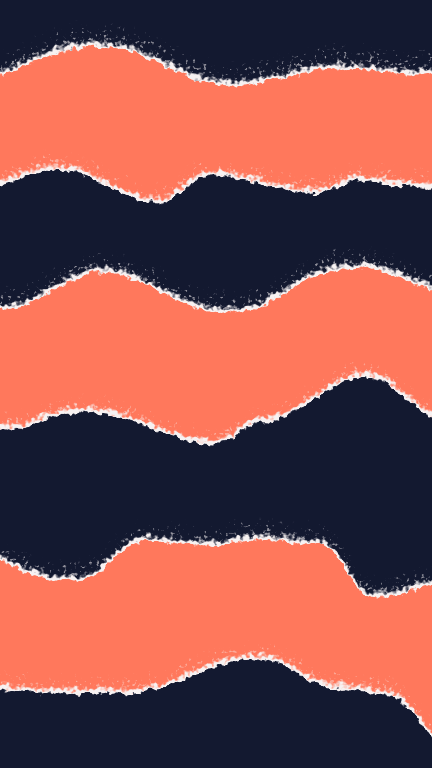
A WebGL 2 fragment shader for this background:

```glsl
#version 300 es
precision highp float;
uniform vec2 u_resolution;
out vec4 outColor;

const vec3 NAVY = vec3(0.075, 0.098, 0.19);
const vec3 CORAL = vec3(1.0, 0.47, 0.36);
const vec3 FIBER = vec3(0.97, 0.95, 0.95);
const vec2 GRID = vec2(9.0, 16.0);

float hash(vec2 cell) {
  vec3 q = fract(vec3(cell.xyx) * 0.1031);
  q += dot(q, q.yzx + 33.33);
  return fract((q.x + q.y) * q.z);
}

float cornerSlope(vec2 cell, vec2 offset) {
  float angle = 6.2832 * hash(cell);
  return dot(vec2(cos(angle), sin(angle)), offset);
}

// Gradient noise, roughly -0.7 to 0.7
float gradientNoise(vec2 p) {
  vec2 i = floor(p), f = p - i;
  vec2 w = f * f * f * (f * (f * 6.0 - 15.0) + 10.0);
  vec2 e = vec2(1.0, 0.0);
  float low = mix(cornerSlope(i, f), cornerSlope(i + e, f - e), w.x);
  float high = mix(cornerSlope(i + e.yx, f - e.yx), cornerSlope(i + e.xx, f - e.xx), w.x);
  return mix(low, high, w.y);
}

// Smooth rise or fall between two positions
float ramp(float x, float from, float to, float rise) {
  return rise * smoothstep(from, to, x);
}

// Outlines of the three strips, as heights on the grid
float upperTop(float x) {
  return 14.38 + ramp(x, -0.42, 1.77, 0.63) + ramp(x, 2.19, 4.75, -0.79)
    + ramp(x, 4.9, 7.08, 0.35) + ramp(x, 7.29, 8.54, -0.12);
}

float upperBase(float x) {
  return 12.04 + ramp(x, -0.52, 1.15, 0.42) + ramp(x, 1.21, 3.23, -0.67)
    + ramp(x, 3.37, 4.33, 0.54) + ramp(x, 4.42, 6.56, -0.35)
    + ramp(x, 6.56, 7.46, 0.25) + ramp(x, 7.54, 8.54, -0.12);
}

float middleTop(float x) {
  return 9.56 + ramp(x, 0.1, 2.12, 0.77) + ramp(x, 2.12, 4.58, -0.83)
    + ramp(x, 4.9, 7.19, 0.9) + ramp(x, 7.6, 9.38, -0.52);
}

float middleBase(float x) {
  return 7.06 + ramp(x, 0.2, 1.56, 0.35) + ramp(x, 1.88, 4.42, -0.67)
    + ramp(x, 4.42, 5.46, 0.46) + ramp(x, 5.46, 7.67, 0.96)
    + ramp(x, 7.63, 9.27, -0.92);
}

float lowerTop(float x) {
  return 4.67 + ramp(x, -1.04, 1.25, -0.77) + ramp(x, 1.67, 2.98, 0.83)
    + ramp(x, 2.98, 4.17, -0.1) + ramp(x, 4.48, 5.21, 0.12)
    + ramp(x, 5.31, 6.77, -0.1) + ramp(x, 6.71, 7.71, -1.08)
    + ramp(x, 8.02, 9.17, 0.25);
}

float lowerBase(float x) {
  return 1.63 + ramp(x, 0.0, 1.25, -0.08) + ramp(x, 2.71, 5.21, 0.71)
    + ramp(x, 5.46, 6.98, -0.6) + ramp(x, 6.98, 8.12, -0.13)
    + ramp(x, 8.02, 9.69, -1.42);
}

// Ragged offset of the torn paper
float roughness(vec2 p) {
  return 0.08 * gradientNoise(p * 4.0) + 0.07 * gradientNoise(p * 10.0 + 7.0)
    + 0.03 * gradientNoise(p * 22.0 + 19.0);
}

// Solid rim, then loose flecks thinning out above it
float fibers(vec2 p, float height, float reach, float strength) {
  float rim = 1.0 - smoothstep(0.04, 0.14, height + 0.12 * gradientNoise(p * 11.0 + 31.0));
  float fade = clamp(height / reach, 0.0, 1.0);
  float grain = gradientNoise(p * 13.0 + 53.0) + 0.4 * gradientNoise(p * 26.0 + 71.0);
  float patches = 0.2 * gradientNoise(p * 2.5 + 11.0);
  float cutoff = mix(0.0, 0.42, fade) - patches;
  float flecks = smoothstep(cutoff, cutoff + 0.4, grain) * (1.0 - smoothstep(0.6, 1.0, fade));
  return max(rim, strength * flecks);
}

// Lays a sheet below the torn edge, with fibers above it
vec3 tear(vec3 under, vec3 sheet, vec2 p, float edge, float reach, float strength, float pixel) {
  float height = p.y - edge + roughness(p);
  vec3 color = mix(under, FIBER, fibers(p, height, reach, strength));
  return mix(sheet, color, smoothstep(-0.7 * pixel, 0.7 * pixel, height));
}

void main() {
  vec2 p = gl_FragCoord.xy / u_resolution * GRID;
  float pixel = GRID.y / u_resolution.y;

  // Sheets stacked from top to bottom
  vec3 color = NAVY;
  color = tear(color, CORAL, p, upperTop(p.x), 0.58, 0.55, pixel);
  color = tear(color, NAVY, p, upperBase(p.x), 0.46, 0.42, pixel);
  color = tear(color, CORAL, p, middleTop(p.x), 0.52, 0.55, pixel);
  color = tear(color, NAVY, p, middleBase(p.x), 0.42, 0.42, pixel);
  color = tear(color, CORAL, p, lowerTop(p.x), 0.5, 0.55, pixel);
  color = tear(color, NAVY, p, lowerBase(p.x), 0.46, 0.42, pixel);
  outColor = vec4(color, 1.0);
}
```
